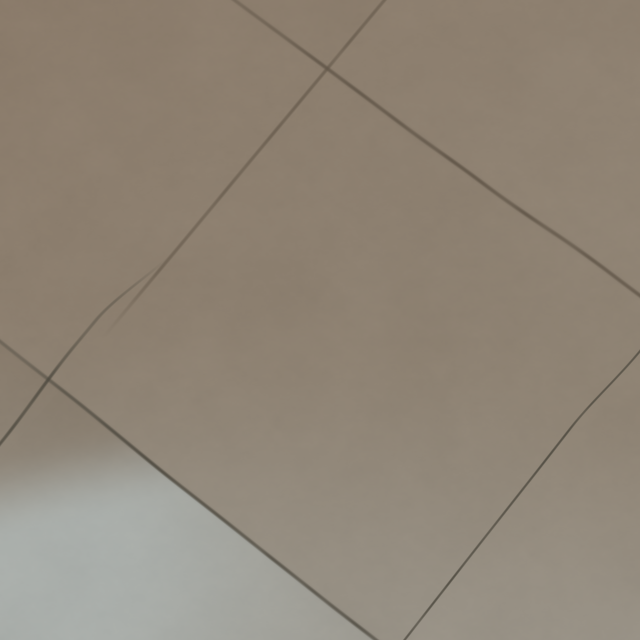
Reproduce this texture procedurally as a three.js fragment shader.

```glsl
varying vec2 vUv;

const vec3 WARM_CLAY = vec3(0.544, 0.482, 0.416);
const vec3 SAND = vec3(0.560, 0.514, 0.454);
const vec3 PALE_STONE = vec3(0.598, 0.574, 0.530);
const vec3 GLARE = vec3(0.662, 0.680, 0.665);
const vec3 GROUT = vec3(0.385, 0.340, 0.285);
const vec3 DARK_GROUT = vec3(0.300, 0.285, 0.245);

float hash(vec2 p) {
  vec3 q = fract(vec3(p.xyx) * 0.1031);
  q += dot(q, q.yzx + 33.33);
  return fract((q.x + q.y) * q.z);
}

float noise(vec2 p) {
  vec2 cell = floor(p);
  vec2 f = fract(p);
  f = f * f * (3.0 - 2.0 * f);
  float low = mix(hash(cell), hash(cell + vec2(1.0, 0.0)), f.x);
  float high = mix(hash(cell + vec2(0.0, 1.0)), hash(cell + 1.0), f.x);
  return mix(low, high, f.y);
}

float fbm(vec2 p, float gain) {
  float sum = 0.0;
  float weight = 0.5;
  for (int i = 0; i < 4; i++) {
    sum += weight * (noise(p) - 0.5);
    p = p * 2.1 + 17.0;
    weight *= gain;
  }
  return sum;
}

// Tile coordinates: whole numbers fall on the converging joints
vec2 tileSpace(vec2 p) {
  float across = (1.2 * p.x - p.y + 0.279) / (1.084 - 0.074 * p.x);
  float up = (p.y + 0.797 * p.x - 0.467) / (0.808 + 0.051 * p.x);
  return vec2(across, up);
}

float nearestJoint(float x) {
  return fract(x + 0.5) - 0.5;
}

float seam(float d, float halfWidth, float blur) {
  return 1.0 - smoothstep(halfWidth - blur, halfWidth + blur, abs(d));
}

float wear(vec2 p, float amount) {
  return 1.0 - amount * noise(p * 34.0);
}

vec3 tileColor(vec2 p, vec2 tile) {
  float mist = 1.0 - smoothstep(0.0, 0.56, p.y + 0.12 * p.x);
  float sand = clamp(0.95 - 0.85 * p.y + 0.45 * p.x, 0.0, 1.0);
  vec3 color = mix(WARM_CLAY, SAND, sand);
  color = mix(color, PALE_STONE, mist);

  // Window light pooled on the lowest tile
  float lit = 1.0 - smoothstep(-0.006, 0.002, tile.y);
  float edge = smoothstep(-0.01, 0.14, 0.29 + 0.25 * p.x - p.y);
  float fade = 1.0 - 0.65 * smoothstep(0.1, 0.58, distance(p, vec2(0.04, 0.12)));
  color = mix(color, GLARE, lit * edge * fade);
  color -= 0.03 * lit * (1.0 - edge);

  // Tint per tile, cloudy mottling and fine grain
  color += 0.008 * (hash(floor(tile) + 9.0) - 0.5);
  color += 0.022 * fbm(p * 9.0, 0.6);
  color += vec3(0.012, 0.010, 0.008) * fbm(p * vec2(55.0, 75.0), 0.7);
  return color;
}

void main() {
  vec2 p = vUv;
  vec2 wobble = p + 0.0025 * (noise(p * 8.0) - 0.5);

  // Slight bow at the upper end of the right joint
  wobble.x -= 0.014 * smoothstep(0.33, 0.46, p.y) * smoothstep(0.75, 0.95, p.x);
  vec2 tile = tileSpace(wobble);
  vec2 joint = floor(tile + 0.5);
  vec3 color = tileColor(p, tile);

  // Falling joints, fainter toward their upper left ends
  float fallDistance = nearestJoint(tile.y) * 0.65;
  float fallFade = mix(0.5, 0.85, smoothstep(0.0, 0.16, p.x - 0.36 * joint.y));
  float falling = seam(fallDistance, 0.0026, 0.0022) * fallFade;
  vec3 fallColor = mix(DARK_GROUT, GROUT, joint.y);
  color = mix(color, fallColor, falling * wear(p, 0.3));
  color *= 1.0 - 0.045 * fallFade * seam(fallDistance, 0.004, 0.004);

  // Rising joints: soft on the left, thin and dark on the right
  float rightSide = clamp(joint.x, 0.0, 1.0);
  float riseDistance = nearestJoint(tile.x) * 0.67;
  float riseWidth = mix(0.0025, 0.0018, rightSide);
  float riseFade = mix(0.72 * smoothstep(0.46, 0.59, p.y), 0.88, rightSide);
  float rising = seam(riseDistance, riseWidth, riseWidth * 0.8) * riseFade;
  vec3 riseColor = mix(GROUT, DARK_GROUT, rightSide);
  color = mix(color, riseColor, rising * wear(p + 3.0, 0.28));

  // Left joint splits and continues along a shifted branch
  float shift = 0.034 * (1.0 - smoothstep(0.50, 0.62, p.y));
  shift -= 0.011 * (1.0 - smoothstep(0.30, 0.46, p.y));
  float branchDistance = tileSpace(p + vec2(shift, 0.0)).x * 0.67;
  float branchFade = mix(0.85, 0.45, smoothstep(0.40, 0.50, p.y));
  branchFade *= 1.0 - smoothstep(0.52, 0.61, p.y);
  float branch = seam(branchDistance, 0.0023, 0.0018) * branchFade;
  color = mix(color, DARK_GROUT, branch * wear(p + 7.0, 0.25));

  gl_FragColor = vec4(color, 1.0);
}
```
